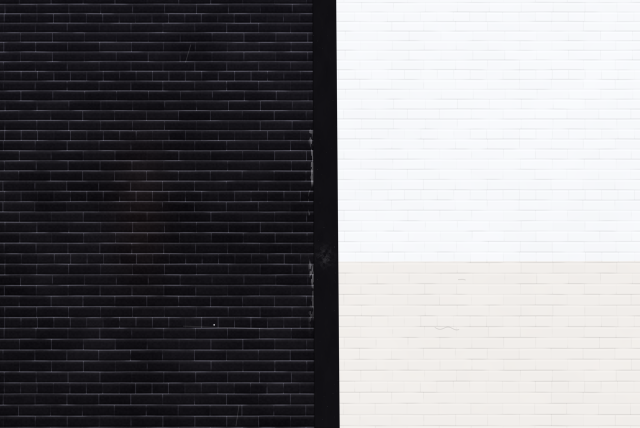
Reproduce this texture procedurally as a WebGL 2 fragment shader.

```glsl
#version 300 es
precision highp float;
// Painted brick wall: black on the left, a dark pillar, white over warm cream on the right.
uniform vec2 u_resolution;
out vec4 outColor;

float hash(vec2 p) {
  return fract(sin(dot(p, vec2(127.1, 311.7))) * 43758.5453);
}

float noise(vec2 p) {
  vec2 i = floor(p), f = fract(p);
  f = f * f * (3.0 - 2.0 * f);
  return mix(mix(hash(i), hash(i + vec2(1, 0)), f.x),
             mix(hash(i + vec2(0, 1)), hash(i + vec2(1, 1)), f.x), f.y);
}

float fbm(vec2 p) {
  float sum = 0.0, amp = 0.5;
  for (int i = 0; i < 4; i++) {
    sum += amp * noise(p);
    p = p * 2.03 + 17.0;
    amp *= 0.5;
  }
  return sum;
}

// Soft stroke of half width w around distance d
float stroke(float d, float w, float px) {
  return 1.0 - smoothstep(max(w - px, 0.0), w + px, abs(d));
}

float segment(vec2 p, vec2 a, vec2 b) {
  vec2 d = b - a;
  return length(p - a - d * clamp(dot(p - a, d) / dot(d, d), 0.0, 1.0));
}

// x: signed distance below bed joint, y: distance to head joint, zw: brick id
vec4 bricks(vec2 p) {
  float down = 1.0 - p.y + 0.0007 * (noise(p * vec2(16.0, 42.0)) - 0.5);
  // Courses grow slightly taller toward the ground
  float course = (sqrt(127.18 + 52.22 * down) - 11.3) / 0.051;
  float row = floor(course), f = course - row;
  float pitch = 0.02207 + 0.0001 * row;
  float bed = (f > 0.5 ? f - 1.0 : f) * pitch;
  // Every sixth course is laid in headers
  float width = mod(row, 6.0) == 1.0 ? 0.0385 : 0.0748;
  float along = (p.x - 0.6074) / width + 0.5 * mod(row, 2.0);
  along += 0.08 * (hash(vec2(row, 3.0)) - 0.5);
  float g = fract(along);
  return vec4(bed, min(g, 1.0 - g) * width, floor(along), row);
}

vec3 blackWall(vec2 p, float px) {
  vec4 b = bricks(p);
  vec3 col = mix(vec3(0.045, 0.041, 0.055), vec3(0.095, 0.088, 0.109), fbm(p * 9.0));
  col += 0.02 * (hash(b.zw) - 0.5) + 0.02 * (noise(p * 260.0) - 0.5);
  col += vec3(0.012, 0.012, 0.018) * smoothstep(0.5, 1.0, p.y);
  // Rust stain
  vec2 s = (p - vec2(0.33, 0.5)) / vec2(0.06, 0.16);
  col += vec3(0.022, 0.008, 0.0) * exp(-dot(s, s));
  // Shadow above each joint, broken highlight and soft sheen on the lip below
  col *= 1.0 - 0.3 * stroke(b.x + 0.0035, 0.0016, px);
  float worn = smoothstep(0.15, 0.85, noise(p * vec2(32.0, 90.0)));
  col += vec3(0.175, 0.175, 0.195) * (0.4 + 0.7 * worn) * stroke(b.x, 0.0012, px);
  col += 0.042 * smoothstep(-0.003, 0.001, b.x) * (1.0 - smoothstep(0.002, 0.009, b.x));
  col += vec3(0.085, 0.085, 0.095) * (0.2 + worn) * stroke(b.y, 0.0009, px);
  // Scratches and a paint fleck
  float scratch = min(segment(p, vec2(0.435, 0.855), vec2(0.447, 0.895)),
                      segment(p, vec2(0.553, 0.005), vec2(0.560, 0.052)));
  scratch = min(scratch, segment(p, vec2(0.43, 0.238), vec2(0.64, 0.231)));
  col += 0.09 * stroke(scratch, 0.0008, px);
  col += 0.7 * stroke(length(p - vec2(0.502, 0.241)), 0.0018, px);
  // Chipped paint beside the pillar
  float chips = smoothstep(0.45, 0.7, noise(vec2(p.x * 90.0, p.y * 22.0)))
              * smoothstep(0.35, 0.65, noise(p * vec2(300.0, 130.0)));
  return col + 0.28 * chips * smoothstep(0.72, 0.729, p.x) * smoothstep(0.2, 0.32, p.y)
             * (1.0 - smoothstep(0.7, 0.78, p.y));
}

vec3 pillar(vec2 p) {
  vec3 col = vec3(0.067, 0.063, 0.078) + 0.02 * (fbm(p * vec2(60.0, 25.0)) - 0.5);
  col += 0.06 * smoothstep(0.97, 1.0, hash(floor(p * 330.0))) * noise(p * 40.0);
  // Scuffed patch
  vec2 s = (p - vec2(0.762, 0.4)) / vec2(0.018, 0.022);
  return col + 0.13 * exp(-dot(s, s)) * smoothstep(0.25, 0.75, fbm(p * 150.0));
}

vec3 lightWall(vec2 p, float px) {
  vec4 b = bricks(p - vec2(0.013, 0.004));
  float cream = 1.0 - smoothstep(-px, px, p.y - 0.389 - 0.002 * (p.x - 0.8)
                                          - 0.001 * (noise(p * 45.0) - 0.5));
  vec3 col = mix(vec3(0.968, 0.974, 0.984), vec3(0.946, 0.934, 0.922), cream);
  col += 0.012 * (fbm(p * 7.0) - 0.5) + 0.006 * (hash(b.zw) - 0.5);
  // Thick paint leaves faint, patchy joints
  float worn = smoothstep(0.2, 0.8, noise(p * vec2(26.0, 80.0)));
  float depth = mix(0.05, 0.062, cream);
  col -= depth * (0.3 + 0.8 * worn) * stroke(b.x, 0.0012, px);
  col -= depth * (0.1 + 0.35 * worn) * stroke(b.y, 0.0009, px);
  col += 0.012 * stroke(b.x - 0.0035, 0.0015, px);
  // Hairline cracks
  float wave = 0.003 * sin(p.x * 160.0);
  float crack = min(segment(p + vec2(0, wave), vec2(1.02, 0.234), vec2(1.075, 0.232)),
                    segment(p + vec2(0, wave), vec2(1.075, 0.349), vec2(1.09, 0.343)));
  return col - 0.08 * stroke(crack, 0.001, px);
}

void main() {
  vec2 p = gl_FragCoord.xy / u_resolution * vec2(1.5, 1.0);
  float px = 0.7 / u_resolution.y;
  float left = mix(0.737, 0.733, p.y), right = mix(0.796, 0.788, p.y);
  vec3 col = mix(blackWall(p, px), pillar(p), smoothstep(-px, px, p.x - left));
  col *= 1.0 - 0.3 * stroke(p.x - left, 0.0015, px);
  col = mix(col, lightWall(p, px), smoothstep(-px, px, p.x - right));
  outColor = vec4(clamp(col, 0.0, 1.0), 1.0);
}
```
